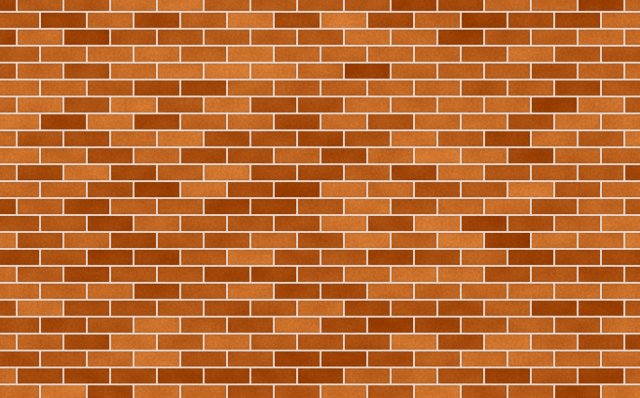
Give the GLSL for this texture, as a Shadertoy shader.

```glsl
// Running-bond brick wall: orange-brown bricks with thin pale mortar joints.
// Each brick is a rounded-box distance function in a staggered grid; a hash
// picks its firing tone, and gradient noise adds soft mottling and fine grain.

const float ROWS = 23.5;                    // brick courses down the canvas
const vec2 BRICK = vec2(2.76, 1.0);         // brick pitch, in course heights
const vec2 GRID_ORIGIN = vec2(0.985, 0.803);
const float JOINT_HALF = 0.056;             // half the mortar width
const float CORNER = 0.035;

const vec3 DARK_CLAY = vec3(0.60, 0.245, 0.012);
const vec3 LIGHT_CLAY = vec3(0.82, 0.465, 0.185);
const vec3 MORTAR = vec3(0.91, 0.845, 0.805);

float hash(vec2 p) {
    vec3 q = fract(vec3(p.xyx) * 0.1031);
    q += dot(q, q.yzx + 33.33);
    return fract((q.x + q.y) * q.z);
}

// Dot product of a random unit gradient at a lattice cell with an offset
float latticeGradient(vec2 cell, vec2 offset) {
    float angle = 6.28319 * hash(cell);
    return dot(vec2(cos(angle), sin(angle)), offset);
}

// Gradient noise, roughly -0.7 to 0.7
float gradientNoise(vec2 p) {
    vec2 cell = floor(p);
    vec2 f = p - cell;
    vec2 w = f * f * f * (f * (f * 6.0 - 15.0) + 10.0);
    vec2 e = vec2(1.0, 0.0);
    float low = mix(latticeGradient(cell, f),
                    latticeGradient(cell + e.xy, f - e.xy), w.x);
    float high = mix(latticeGradient(cell + e.yx, f - e.yx),
                     latticeGradient(cell + e.xx, f - e.xx), w.x);
    return mix(low, high, w.y);
}

float roundedBox(vec2 p, vec2 halfSize, float radius) {
    vec2 q = abs(p) - halfSize + radius;
    return length(max(q, 0.0)) + min(max(q.x, q.y), 0.0) - radius;
}

// Brick index in xy, position from the brick centre in zw
vec4 runningBond(vec2 p, vec2 pitch) {
    vec2 g = p / pitch;
    g.x -= 0.5 * mod(floor(g.y), 2.0);
    vec2 id = floor(g);
    return vec4(id, (g - id - 0.5) * pitch);
}

vec3 clayColor(vec2 id, vec2 p, float grain) {
    float tone = hash(id + 57.0);
    vec2 shift = 19.0 * vec2(hash(id + 11.0), hash(id + 83.0));
    float mottle = gradientNoise(p * vec2(0.8, 1.1) + shift);
    return mix(DARK_CLAY, LIGHT_CLAY, tone + 0.22 * mottle) * (1.0 + 0.09 * grain);
}

void mainImage(out vec4 fragColor, in vec2 fragCoord) {
    float pixel = ROWS / iResolution.y;
    vec2 p = fragCoord * pixel - GRID_ORIGIN;

    vec4 bond = runningBond(p, BRICK);
    float d = roundedBox(bond.zw, 0.5 * BRICK - JOINT_HALF, CORNER);
    float grain = gradientNoise(p * 6.0) + 0.6 * gradientNoise(p * 11.0 + 40.0);

    // Clay, slightly darker along its worn edges
    vec3 clay = clayColor(bond.xy, bond.zw, grain);
    clay *= 1.0 - 0.09 * smoothstep(-0.13, 0.0, d);

    // Mortar with faint sandy variation
    vec3 mortar = MORTAR * (1.0 + 0.04 * grain);

    float joint = smoothstep(-0.7 * pixel, 0.7 * pixel, d);
    fragColor = vec4(mix(clay, mortar, joint), 1.0);
}
```
